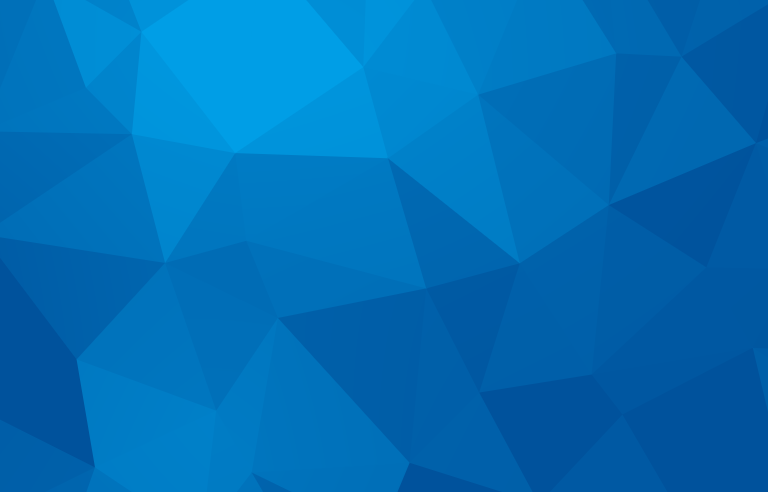
A Shadertoy shader for this background:

```glsl
#define CELL 0.24
#define JITTER 0.37
#define GRID_ANGLE 0.45
#define TONE_SPREAD 0.24
#define FACET_GRADIENT 0.15
#define DEEP_BLUE vec3(0.0, 0.32, 0.61)
#define SKY_BLUE vec3(0.0, 0.62, 0.90)

float hash(vec2 p) {
    return fract(sin(dot(p, vec2(127.1, 311.7))) * 43758.545);
}

mat2 rotation(float angle) {
    float c = cos(angle), s = sin(angle);
    return mat2(c, s, -s, c);
}

// Jittered lattice point, in grid space
vec2 vertex(vec2 id) {
    vec2 offset = vec2(hash(id), hash(id + 57.3)) * 2.0 - 1.0;
    return id + JITTER * offset;
}

float glow(vec2 p, vec2 center, vec2 radius) {
    vec2 d = (p - center) / radius;
    return exp(-dot(d, d));
}

// Broad light and shade, in units of the canvas height
float lighting(vec2 p) {
    return 0.05
        + 0.92 * glow(p, vec2(0.55, 0.92), vec2(0.65, 0.45))
        + 0.60 * glow(p, vec2(0.42, 0.08), vec2(0.30, 0.25))
        - 0.38 * glow(p, vec2(0.00, 0.42), vec2(0.16, 0.28));
}

// Signed distance to the line a-b, positive on its right side
float edgeDistance(vec2 p, vec2 a, vec2 b) {
    vec2 e = normalize(b - a);
    return dot(p - a, vec2(e.y, -e.x));
}

// Adds one counterclockwise facet: colour in rgb, coverage in a
void addFacet(inout vec4 sum, vec2 p, vec2 a, vec2 b, vec2 c, float pixel, mat2 toCanvas) {
    float d = max(edgeDistance(p, a, b), max(edgeDistance(p, b, c), edgeDistance(p, c, a)));
    float coverage = clamp(0.5 - d / pixel, 0.0, 1.0);
    vec2 middle = (a + b + c) / 3.0;
    float tone = lighting(toCanvas * mix(middle, p, FACET_GRADIENT));
    tone += TONE_SPREAD * (hash(middle) - 0.5);
    vec3 color = mix(DEEP_BLUE, SKY_BLUE, clamp(tone, 0.0, 1.0));
    sum += vec4(color, 1.0) * coverage;
}

void mainImage(out vec4 fragColor, in vec2 fragCoord) {
    mat2 toCanvas = rotation(GRID_ANGLE) * CELL;
    float pixel = 1.0 / (iResolution.y * CELL);
    vec2 p = rotation(-GRID_ANGLE) * fragCoord * pixel;
    vec2 base = floor(p);
    vec4 sum = vec4(0.0);

    // Split each nearby quad along its shorter diagonal
    for (int y = -1; y <= 1; y++) {
        for (int x = -1; x <= 1; x++) {
            vec2 id = base + vec2(x, y);
            vec2 a = vertex(id);
            vec2 b = vertex(id + vec2(1.0, 0.0));
            vec2 c = vertex(id + vec2(1.0, 1.0));
            vec2 d = vertex(id + vec2(0.0, 1.0));
            if (distance(a, c) < distance(b, d)) {
                addFacet(sum, p, a, b, c, pixel, toCanvas);
                addFacet(sum, p, a, c, d, pixel, toCanvas);
            } else {
                addFacet(sum, p, b, c, d, pixel, toCanvas);
                addFacet(sum, p, b, d, a, pixel, toCanvas);
            }
        }
    }
    fragColor = vec4(sum.rgb / max(sum.a, 1e-4), 1.0);
}
```
